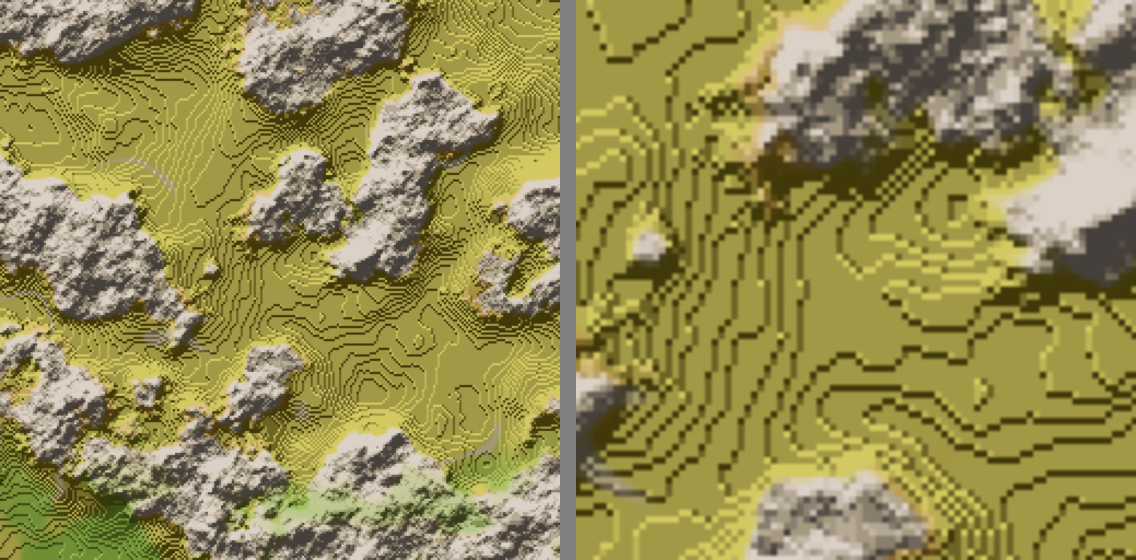
Left, the full canvas; right, a detail of the centre.
Give the GLSL for this texture, as a Shadertoy shader.

```glsl
// Shaded relief map: olive lowland with stepped contour lines, rugged pale massifs
// and green valleys. Heights are rounded to whole steps on a coarse grid, lit from
// the north-west, coloured by ground type and blended softly between grid cells.

const float GRID = 256.0;         // relief cells per canvas height
const float MASSIF_SCALE = 2.5;   // massifs per canvas height

float hash(vec2 p) {
    vec3 q = fract(p.xyx * vec3(0.1031, 0.1030, 0.0973));
    q += dot(q, q.yzx + 33.33);
    return fract((q.x + q.y) * q.z);
}

float noise(vec2 p) {
    vec2 i = floor(p), f = fract(p);
    f = f * f * (3.0 - 2.0 * f);
    float low = mix(hash(i), hash(i + vec2(1, 0)), f.x);
    float high = mix(hash(i + vec2(0, 1)), hash(i + vec2(1, 1)), f.x);
    return mix(low, high, f.y);
}

float fbm(vec2 p, int octaves, float gain) {
    float sum = 0.0, total = 0.0, amp = 1.0;
    for (int i = 0; i < octaves; i++) {
        sum += amp * noise(p);
        total += amp;
        p = mat2(1.6, 1.2, -1.2, 1.6) * p + 17.3;
        amp *= gain;
    }
    return sum / total;
}

// Sum of stretched, jittered hills, one per cell of a coarse lattice
float massifs(vec2 p) {
    vec2 warp = vec2(fbm(p * 6.0 + 3.0, 3, 0.5), fbm(p * 6.0 + 41.0, 3, 0.5)) - 0.5;
    vec2 q = p * MASSIF_SCALE + warp * 0.8;
    vec2 cell = floor(q);
    float sum = 0.0;
    for (int y = -1; y <= 1; y++)
    for (int x = -1; x <= 1; x++) {
        vec2 id = cell + vec2(x, y) + 50.0;
        vec2 centre = id - 50.0 + 0.2 + 0.6 * vec2(hash(id), hash(id + 71.0));
        float angle = 1.4 * hash(id + 23.0) - 0.3;
        vec2 axis = vec2(cos(angle), sin(angle));
        vec2 d = q - centre;
        d = vec2(dot(d, axis) * 0.75, dot(d, vec2(-axis.y, axis.x)) * 1.35);
        sum += (0.7 + 0.5 * hash(id + 9.0)) * exp(-5.0 * dot(d, d));
    }
    return sum;
}

float ruggedness(vec2 p, float massif) {
    float ragged = fbm(p * 13.0 + 5.0, 4, 0.6) - 0.5;
    return smoothstep(0.48, 0.88, massif + 0.9 * ragged);
}

// Height in whole contour steps
float steppedHeight(vec2 p) {
    float massif = massifs(p);
    float rugged = ruggedness(p, massif);
    float lowland = 34.0 * fbm(p * 3.0 + 8.0, 3, 0.4) + 0.6 * noise(p * 75.0);
    float crags = 52.0 * fbm(p * 15.0 + 60.0, 4, 0.55);
    return floor(lowland + 24.0 * massif + rugged * (crags - 14.0));
}

vec3 ramp(vec3 shadow, vec3 middle, vec3 lit, float light) {
    return mix(middle, light > 0.0 ? lit : shadow, min(abs(light), 1.0));
}

// Thin broken streaks of bare stone across the lowland
float stoneVeins(vec2 p) {
    float line = abs(fbm(p * 5.0 + 90.0, 3, 0.5) - 0.5);
    float patches = smoothstep(0.56, 0.66, noise(p * 7.0 + 31.0));
    return patches * (1.0 - smoothstep(0.008, 0.022, line));
}

vec3 groundColour(vec2 cell) {
    vec2 p = (cell + 0.5) / GRID;
    float here = steppedHeight(p);
    float north = here - steppedHeight(p + vec2(0, 1) / GRID);
    float west = here - steppedHeight(p - vec2(1, 0) / GRID);
    float light = north + 0.55 * west;

    vec3 grass = ramp(vec3(0.25, 0.22, 0.03), vec3(0.63, 0.60, 0.27), vec3(0.83, 0.79, 0.38), light);
    vec3 earth = ramp(vec3(0.32, 0.23, 0.06), vec3(0.68, 0.53, 0.23), vec3(0.87, 0.74, 0.55), light * 0.7);
    vec3 stone = ramp(vec3(0.27, 0.25, 0.23), vec3(0.65, 0.60, 0.51), vec3(0.86, 0.82, 0.78), light * 0.55);
    vec3 meadow = ramp(vec3(0.17, 0.22, 0.04), vec3(0.43, 0.56, 0.20), vec3(0.62, 0.76, 0.38), light * 0.7);

    // Ground types: earth rims the rugged stone, meadow fills the south
    float rugged = ruggedness(p, massifs(p)) + 0.3 * (noise(p * 65.0) - 0.5);
    float south = 1.0 - smoothstep(0.05, 0.28, p.y);
    float green = south * smoothstep(0.48, 0.62, fbm(p * 9.0 + 12.0, 3, 0.5));
    float brown = smoothstep(0.08, 0.3, rugged) * smoothstep(0.35, 0.65, noise(p * 11.0 + 77.0));
    vec3 colour = mix(grass, earth, 0.8 * brown);
    colour = mix(colour, meadow, green);
    float bare = smoothstep(0.25, 0.5, rugged) * (1.0 - 0.6 * green);
    return mix(colour, stone, max(bare, 0.8 * stoneVeins(p)));
}

void mainImage(out vec4 fragColor, in vec2 fragCoord) {
    vec2 g = fragCoord / iResolution.y * GRID - 0.5;
    vec2 cell = floor(g);
    vec2 blend = smoothstep(0.1, 0.9, fract(g));
    vec3 low = mix(groundColour(cell), groundColour(cell + vec2(1, 0)), blend.x);
    vec3 high = mix(groundColour(cell + vec2(0, 1)), groundColour(cell + vec2(1, 1)), blend.x);
    fragColor = vec4(mix(low, high, blend.y), 1.0);
}
```
